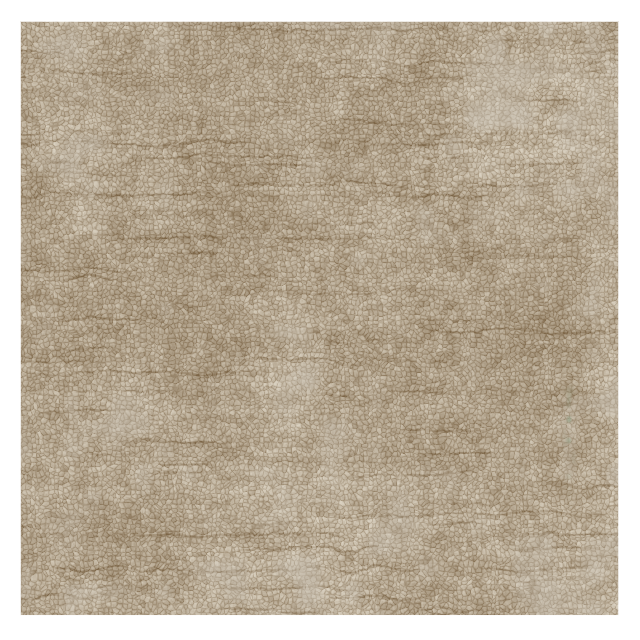
This texture is drawn by a Shadertoy shader. Its source:

```glsl
const vec3 PAPER = vec3(1.0);
const vec3 DEEP_PILE = vec3(0.49, 0.40, 0.28);
const vec3 PALE_PILE = vec3(0.82, 0.78, 0.71);
const vec3 WORN_GREY = vec3(0.78, 0.75, 0.70);
const vec3 GREEN_STAIN = vec3(0.58, 0.66, 0.56);
const vec2 RUG_MIN = vec2(0.0325, 0.039);
const vec2 RUG_MAX = vec2(0.966, 0.966);
const vec2 STAIN_CENTRE = vec2(0.89, 0.33);
const vec2 STAIN_SIZE = vec2(0.006, 0.06);
const vec2 LIGHT = vec2(-0.5, 0.8);
const float TUFTS = 135.0;
const float ROWS = 62.0;
const float BASE_TONE = 0.48;
const float GAP_CONTRAST = 0.30;
const float SHADE_CONTRAST = 0.24;
const float SLOPE_CONTRAST = 0.13;
const float PATCH_CONTRAST = 0.42;
const float CLUMP_CONTRAST = 0.16;
const float STREAK_CONTRAST = 0.12;
const float FIBRE_CONTRAST = 0.20;
const float ROW_CONTRAST = 0.26;

vec2 hash22(vec2 p) {
    vec3 q = fract(p.xyx * vec3(0.1031, 0.1030, 0.0973));
    q += dot(q, q.yzx + 33.33);
    return fract((q.xx + q.yz) * q.zy);
}

float valueNoise(vec2 p) {
    vec2 cell = floor(p);
    vec2 f = fract(p);
    f = f * f * (3.0 - 2.0 * f);
    float low = mix(hash22(cell).x, hash22(cell + vec2(1, 0)).x, f.x);
    float high = mix(hash22(cell + vec2(0, 1)).x, hash22(cell + vec2(1, 1)).x, f.x);
    return mix(low, high, f.y);
}

// Irregular oval tufts, lit from above, with dark gaps between them
float tuftTone(vec2 uv) {
    vec2 p = uv * TUFTS;
    p += 0.8 * vec2(valueNoise(p * 0.35), valueNoise(p * 0.35 + 71.0));
    vec2 cell = floor(p);
    float nearest = 9.0;
    float second = 9.0;
    float shade = 0.0;
    vec2 offset = vec2(0.0);
    for (int y = -1; y <= 1; y++) {
        for (int x = -1; x <= 1; x++) {
            vec2 id = cell + vec2(x, y);
            vec2 random = hash22(id + 17.0);
            vec2 d = p - id - 0.1 - 0.8 * hash22(id);
            float angle = 3.14159 * random.x;
            vec2 axis = vec2(cos(angle), sin(angle));
            float dist = length(vec2(dot(d, axis) * 0.82, dot(d, vec2(-axis.y, axis.x)) * 1.15));
            if (dist < nearest) {
                second = nearest;
                nearest = dist;
                shade = random.y;
                offset = d;
            } else {
                second = min(second, dist);
            }
        }
    }
    return GAP_CONTRAST * smoothstep(0.0, 0.45, second - nearest)
         + SHADE_CONTRAST * (shade - 0.5)
         + SLOPE_CONTRAST * dot(offset, LIGHT);
}

// Broken dark furrows along the weave, clearest near top and bottom
float furrows(vec2 uv) {
    float y = uv.y * ROWS + 0.7 * valueNoise(uv * vec2(22.0, 9.0))
            + 0.25 * valueNoise(uv * 110.0);
    float row = floor(y);
    float centre = 0.3 + 0.4 * hash22(vec2(row, 5.0)).x;
    float line = 1.0 - smoothstep(0.04, 0.17, abs(fract(y) - centre));
    float presence = valueNoise(vec2(uv.x * 7.0, row * 7.3))
                   + 0.35 * valueNoise(vec2(uv.x * 45.0, row * 3.7));
    float ends = smoothstep(0.12, 0.45, abs(uv.y - 0.47));
    return line * smoothstep(0.72, 1.1, presence + 0.16 * ends);
}

// Broad faded patches with a slight vertical banding
float fadedPatches(vec2 uv) {
    return 0.40 * valueNoise(uv * vec2(9.0, 2.5) + 3.0)
         + 0.35 * valueNoise(uv * vec2(5.0, 6.0) + 19.0)
         + 0.25 * valueNoise(uv * vec2(15.0, 13.0) + 41.0);
}

vec3 rugColour(vec2 uv) {
    float patches = fadedPatches(uv);
    float furrow = furrows(uv);
    float tone = BASE_TONE + tuftTone(uv);
    tone += PATCH_CONTRAST * (patches - 0.5);
    tone += CLUMP_CONTRAST * (valueNoise(uv * 48.0) - 0.5);
    tone += STREAK_CONTRAST * (valueNoise(uv * vec2(7.0, 75.0)) - 0.5);
    tone += FIBRE_CONTRAST * (valueNoise(uv * 400.0) - 0.5);
    tone -= ROW_CONTRAST * furrow;
    vec3 colour = mix(DEEP_PILE, PALE_PILE, clamp(tone, 0.0, 1.1));

    // Greyish wear in the pale patches, and a faint stain
    float wear = smoothstep(0.5, 0.85, 0.5 * patches + 0.5 * valueNoise(uv * 27.0 + 8.0));
    colour = mix(colour, WORN_GREY, 0.45 * wear);
    vec2 s = (uv - STAIN_CENTRE) / STAIN_SIZE;
    float stain = exp(-dot(s, s)) * smoothstep(0.35, 0.8, valueNoise(uv * 90.0));
    return mix(colour, GREEN_STAIN, 0.55 * stain);
}

void mainImage(out vec4 fragColor, in vec2 fragCoord) {
    vec2 uv = fragCoord / iResolution.xy;
    vec2 inset = min(uv - RUG_MIN, RUG_MAX - uv) * iResolution.xy;
    float rugMask = clamp(min(inset.x, inset.y) + 0.5, 0.0, 1.0);
    fragColor = vec4(mix(PAPER, rugColour(uv), rugMask), 1.0);
}
```
